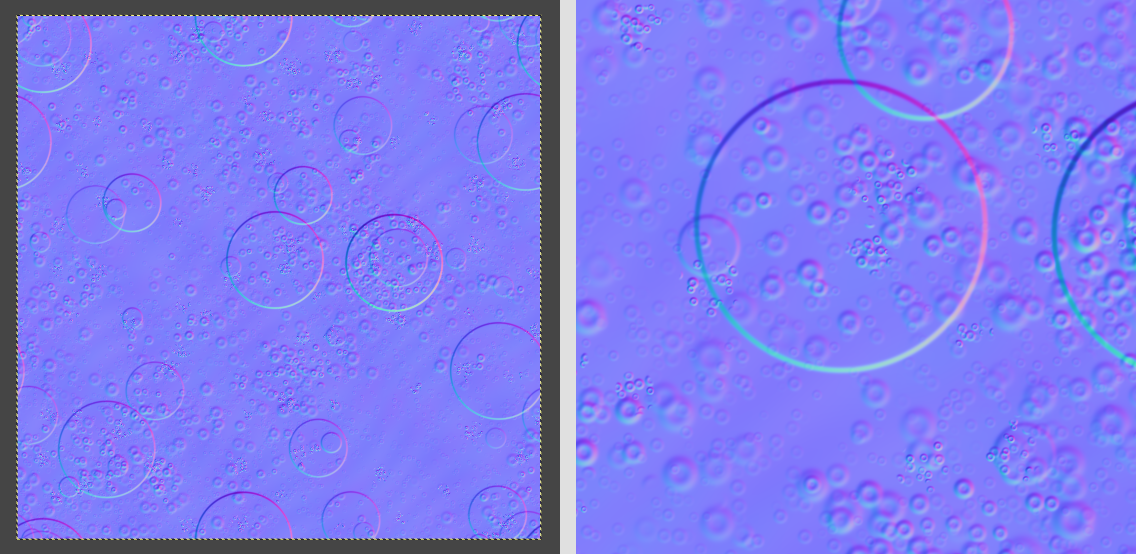
Left, the full canvas; right, a detail of the centre.
Reproduce this texture map procedurally as a WebGL 2 fragment shader.

```glsl
#version 300 es
precision highp float;
// Tangent-space normal map of cell colonies and thin rings, in a dashed frame on grey.

uniform vec2 u_resolution;
out vec4 fragColor;

// Layout, in canvas widths
const vec2 MAP_ORIGIN = vec2(0.0313, 0.0275);
const float MAP_SIZE = 0.9336;

// Colours
const vec3 SURROUND = vec3(0.27);
const vec3 DASH_LIGHT = vec3(1.0, 1.0, 0.42);
const vec3 DASH_DARK = vec3(0.05);
const vec2 FLAT_RG = vec2(0.507, 0.492);

// Lengths in map units, then relief strengths
const float BORDER_WIDTH = 0.0019;
const float DASH_PERIOD = 0.0112;
const float RING_WIDTH = 0.0017;
const float BIG_RING = 0.092;
const float MID_RING = 0.055;
const float SMALL_RING = 0.019;
const float GRAIN_RELIEF = 0.13;
const float CELL_RELIEF = 0.5;
const float BLOB_RELIEF = 0.3;
const float DOT_RELIEF = 0.62;
const float SWELL_RELIEF = 0.022;

vec4 hash4(vec2 id, float seed) {
    vec4 v = fract(vec4(id.xyx, seed) * vec4(0.1031, 0.1030, 0.0973, 0.1099));
    v += dot(v, v.wzxy + 33.33);
    return fract((v.xxyz + v.yzzw) * v.zywx);
}

// Cellular noise: 1 at scattered colony centres, 0 beyond the given reach
float colony(vec2 p, float count, float reach, float seed) {
    vec2 g = p * count;
    float nearest = 2.0;
    for (int k = 0; k < 9; k++) {
        vec2 id = floor(g) + vec2(k % 3, k / 3) - 1.0;
        vec4 h = hash4(id, seed);
        float size = mix(0.5, 1.0, h.z);
        nearest = min(nearest, length(g - id - h.xy) / size);
    }
    return 1.0 - smoothstep(0.25, 1.0, nearest / reach);
}

// Broad change of crowding, from layered sines
float crowding(vec2 p) {
    float bend = sin(7.0 * p.y + 1.3) + 0.6 * sin(15.0 * p.x - 6.0 * p.y);
    float wave = sin(8.0 * p.x + 1.6 * bend - 2.2) + 0.7 * sin(11.0 * p.y - 5.0 * p.x + bend);
    return 0.5 + 0.27 * wave;
}

// Slope across a round cell with a raised wall and a dimple
float wallProfile(float x) {
    float outer = (x - 0.85) / 0.25;
    float inner = (x - 0.36) / 0.2;
    return exp(-outer * outer) - 0.6 * exp(-inner * inner);
}

// Summed slope of scattered cells; density is the share of sites filled
vec2 cells(vec2 p, float count, float density, float seed) {
    vec2 g = p * count, slope = vec2(0.0);
    for (int k = 0; k < 9; k++) {
        vec2 id = floor(g) + vec2(k % 3, k / 3) - 1.0;
        vec4 h = hash4(id, seed);
        vec2 d = g - id - mix(vec2(0.1), vec2(0.9), h.xy);
        float radius = mix(0.3, 0.56, h.z);
        float present = smoothstep(0.0, 0.2, density - h.w);
        float relief = mix(0.55, 1.2, fract(h.w * 17.0 + h.z));
        float dist = length(d);
        slope += d / (dist + 0.02) * present * relief * wallProfile(dist / radius);
    }
    return slope;
}

// Thin rings that wrap round the map: slope in xy, interior in z
vec3 rings(vec2 p, float count, float radius, float chance, float relief, float seed) {
    vec2 g = p * count;
    vec3 sum = vec3(0.0);
    for (int k = 0; k < 9; k++) {
        vec2 id = floor(g) + vec2(k % 3, k / 3) - 1.0;
        vec4 h = hash4(mod(id, count), seed);
        vec2 d = (g - id - h.xy) / count;
        float dist = length(d);
        float edge = (dist - radius) / RING_WIDTH;
        float present = step(h.z, chance);
        float line = exp(-edge * edge) * relief * mix(0.4, 1.0, h.w);
        sum.xy += d / (dist + 0.0001) * line * present;
        sum.z = max(sum.z, present * smoothstep(0.006, -0.012, dist - radius) * h.w);
    }
    return sum;
}

vec3 normalMap(vec2 p) {
    vec3 big = rings(p, 3.0, BIG_RING, 0.85, 1.6, 3.0);
    vec3 mid = rings(p, 5.0, MID_RING, 0.52, 0.95, 11.0);
    vec3 small = rings(p, 7.0, SMALL_RING, 0.5, 0.6, 23.0);
    float inside = max(big.z, mid.z);
    float crowd = crowding(p);

    // Cells of four sizes
    float cellShare = 0.75 * colony(p, 6.0, 0.62, 31.0) * crowd + 0.4 * inside + 0.12 * crowd;
    float dotShare = 0.8 * colony(p, 9.0, 0.27, 47.0);
    vec2 slope = big.xy + mid.xy + small.xy;
    slope += CELL_RELIEF * cells(p, 66.0, cellShare, 5.0);
    slope += BLOB_RELIEF * cells(p, 43.0, 0.65 * crowd + 0.12 * inside, 7.0);
    slope += GRAIN_RELIEF * cells(p, 105.0, 0.3 + 0.4 * crowd, 13.0);
    slope += DOT_RELIEF * cells(p, 150.0, dotShare, 17.0);

    // Gentle swells of the ground
    vec2 warp = p + 0.02 * sin(19.0 * p.yx + 2.0);
    slope += SWELL_RELIEF * (sin(31.0 * warp.yx + 17.0 * warp) + sin(83.0 * warp - 61.0 * warp.yx));

    vec3 n = normalize(vec3(slope.x, -slope.y, 1.0));
    return vec3(FLAT_RG + 0.5 * n.xy, 0.49 + 0.5 * n.z);
}

void main() {
    vec2 p = (gl_FragCoord.xy / u_resolution.x - MAP_ORIGIN) / MAP_SIZE;
    float pixel = 1.0 / (u_resolution.x * MAP_SIZE);
    vec2 q = abs(p - 0.5);
    float edge = max(q.x, q.y) - 0.5;

    // Map, dashed border and surround
    float dash = abs(fract((p.x + p.y) / DASH_PERIOD) - 0.5) * DASH_PERIOD;
    float lit = smoothstep(-0.5 * pixel, 0.5 * pixel, dash - 0.25 * DASH_PERIOD);
    vec3 border = mix(DASH_DARK, DASH_LIGHT, lit);
    vec3 color = mix(normalMap(p), border, smoothstep(-0.5 * pixel, 0.5 * pixel, edge));
    color = mix(color, SURROUND, smoothstep(-0.5 * pixel, 0.5 * pixel, edge - BORDER_WIDTH));
    fragColor = vec4(color, 1.0);
}
```
